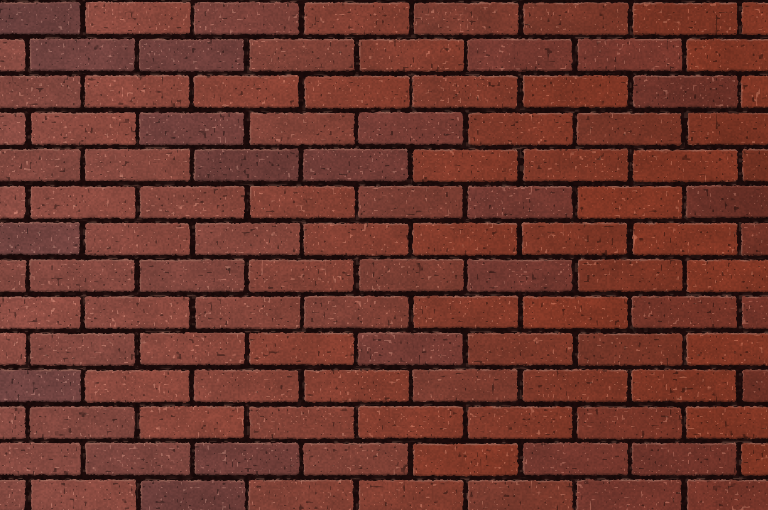
A Shadertoy shader for this texture:

```glsl
float hash(vec2 p) {
    vec3 q = fract(vec3(p.xyx) * 0.1031);
    q += dot(q, q.yzx + 33.33);
    return fract((q.x + q.y) * q.z);
}

float noise(vec2 p) {
    vec2 i = floor(p), f = fract(p);
    f = f * f * (3.0 - 2.0 * f);
    return mix(mix(hash(i), hash(i + vec2(1, 0)), f.x),
               mix(hash(i + vec2(0, 1)), hash(i + vec2(1, 1)), f.x), f.y);
}

float fbm(vec2 p) {
    float sum = 0.0, amp = 0.5;
    for (int i = 0; i < 4; i++) {
        sum += amp * noise(p);
        p = p * 2.03 + 17.1;
        amp *= 0.5;
    }
    return sum;
}

float roundedBox(vec2 p, vec2 halfSize, float radius) {
    vec2 d = abs(p) - halfSize + radius;
    return length(max(d, 0.0)) + min(max(d.x, d.y), 0.0) - radius;
}

void mainImage(out vec4 fragColor, in vec2 fragCoord) {
    // One unit is one course of bricks, counted down from the top
    const float rows = 13.88, brickPitch = 2.977;
    vec2 uv = fragCoord / iResolution.xy;
    vec2 p = vec2(fragCoord.x, iResolution.y - fragCoord.y) / iResolution.y * rows;
    float pixel = rows / iResolution.y;

    // Running bond: alternate courses shift by half a brick
    float row = floor(p.y);
    float x = p.x / brickPitch - 0.757 + 0.5 * mod(row, 2.0);
    vec2 id = vec2(floor(x), row) + 40.0;
    vec2 local = vec2((fract(x) - 0.5) * brickPitch, fract(p.y) - 0.5);
    float tone = hash(id), fired = hash(id + 71.3);

    // Slightly misplaced bricks with chipped outlines
    local += (vec2(hash(id + 9.1), hash(id + 23.7)) - 0.5) * vec2(0.05, 0.025);
    float chips = (noise(p * 9.0) - 0.5) * 0.035 + (noise(p * 23.0) - 0.5) * 0.03;
    float dist = roundedBox(local, vec2(1.422, 0.436), 0.06) + chips;
    float brickMask = 1.0 - smoothstep(-pixel * 0.6, pixel * 0.6, dist);

    // Clay: paler on the left, warmer on the right, some bricks burnt purple
    vec3 clay = mix(vec3(0.525, 0.29, 0.255), vec3(0.475, 0.20, 0.135),
                    smoothstep(0.0, 0.95, uv.x + (tone - 0.5) * 0.3));
    vec3 purple = mix(vec3(0.43, 0.26, 0.25), vec3(0.40, 0.19, 0.165), uv.x);
    clay = mix(clay, purple, smoothstep(0.68, 0.88, fired) * (1.0 - 0.4 * uv.x));
    clay *= 0.94 + 0.13 * tone;

    // Blotches, grain, pale grit and dark pits
    clay *= 0.91 + 0.2 * fbm(p * vec2(1.5, 2.5) + id * 3.7);
    clay *= 0.92 + 0.16 * noise(p * 22.0);
    float grit = smoothstep(0.83, 0.97, noise(p * 15.0 + 50.0));
    float pits = smoothstep(0.84, 0.97, noise(p * 12.0 + 130.0));
    clay += vec3(0.17, 0.15, 0.13) * grit;
    clay *= 1.0 - 0.38 * pits;

    // Light catches the upper and left arrises, the lower one falls dark
    float rim = smoothstep(-0.075, -0.015, dist);
    float upper = smoothstep(-0.34, -0.42, local.y);
    float left = smoothstep(-1.34, -1.41, local.x);
    float lower = smoothstep(0.34, 0.42, local.y);
    float worn = smoothstep(0.25, 0.7, noise(p * vec2(4.0, 6.0) + 7.0));
    clay = mix(clay, vec3(0.64, 0.44, 0.38), rim * max(upper, left * 0.8) * (0.15 + 0.5 * worn));
    clay *= 1.0 - 0.25 * rim * lower;

    // Deep shadowed joints with crumbs of mortar on the bed below
    vec3 joint = vec3(0.10, 0.038, 0.036) * (0.75 + 0.5 * noise(p * 14.0));
    float crumbs = smoothstep(0.56, 0.85, noise(p * vec2(7.0, 11.0) + 31.0));
    float ledge = smoothstep(-0.43, -0.455, local.y) * smoothstep(-0.5, -0.465, local.y);
    joint = mix(joint, vec3(0.40, 0.27, 0.23), crumbs * (0.12 + 0.55 * max(ledge, left * 0.5)));

    fragColor = vec4(mix(joint, clay, brickMask), 1.0);
}
```
